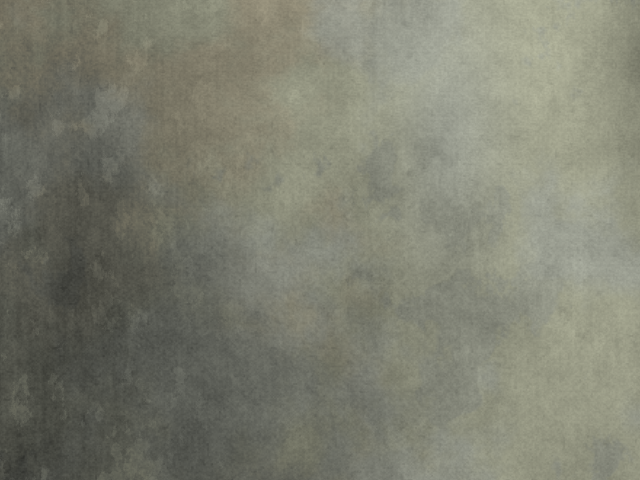
Reproduce this texture procedurally as a Shadertoy shader.

```glsl
float hash(vec2 cell) {
    return fract(sin(dot(cell, vec2(127.1, 311.7))) * 43758.5453);
}

float valueNoise(vec2 p) {
    vec2 cell = floor(p), f = fract(p);
    vec2 w = f * f * (3.0 - 2.0 * f);
    float low = mix(hash(cell), hash(cell + vec2(1, 0)), w.x);
    float high = mix(hash(cell + vec2(0, 1)), hash(cell + vec2(1, 1)), w.x);
    return mix(low, high, w.y);
}

// Fractal noise in 0..1; a larger gain gives a rougher result
float fbm(vec2 p, float gain) {
    mat2 turn = mat2(0.8, 0.6, -0.6, 0.8);
    float sum = 0.0, total = 0.0, amplitude = 1.0;
    for (int i = 0; i < 6; i++) {
        sum += amplitude * valueNoise(p);
        total += amplitude;
        amplitude *= gain;
        p = turn * p * 2.03 + 17.3;
    }
    return sum / total;
}

// Ragged patches covering the places where the noise exceeds a level
float patches(vec2 p, float level, float softness) {
    return smoothstep(level - softness, level + softness, fbm(p, 0.62));
}

// Soft elliptical spot, 1 at its centre
float spot(vec2 p, vec2 centre, vec2 radius) {
    vec2 d = (p - centre) / radius;
    return exp(-dot(d, d));
}

// Broad light falling from the upper right, dim at left and below
float broadLight(vec2 uv) {
    float light = 0.375 + 0.225 * smoothstep(-0.02, 0.85, uv.x);
    light += 0.15 * (uv.y - 0.5) * (1.0 - 0.8 * uv.x);
    light += 0.055 * spot(uv, vec2(0.22, 0.92), vec2(0.13, 0.25));
    light += 0.035 * spot(uv, vec2(0.88, 0.60), vec2(0.16, 0.30));
    light -= 0.045 * spot(uv, vec2(0.42, 0.12), vec2(0.20, 0.22));
    light -= 0.040 * spot(uv, vec2(0.13, 0.55), vec2(0.06, 0.35));
    light -= 0.130 * spot(uv, vec2(1.02, 0.92), vec2(0.07, 0.22));
    light -= 0.040 * spot(uv, vec2(1.02, 0.40), vec2(0.04, 0.40));
    return light;
}

void mainImage(out vec4 fragColor, in vec2 fragCoord) {
    vec2 uv = fragCoord / iResolution.xy;
    vec2 p = fragCoord / iResolution.y;
    vec2 warped = p + 0.06 * vec2(fbm(p * 5.0, 0.5), fbm(p * 5.0 + 40.0, 0.5));

    // Cloudy stains
    float tone = broadLight(uv);
    tone += 0.17 * (fbm(warped * 3.2 + 3.0, 0.55) - 0.5);
    tone += 0.12 * (fbm(warped * 11.0 + 9.0, 0.65) - 0.5);

    // Worn paint: dark bare areas, pale flakes denser on the left
    float leftSide = 1.0 - smoothstep(0.05, 0.45, uv.x);
    float bare = patches(warped * vec2(6.0, 4.5) + 21.0, 0.61, 0.035);
    float middle = spot(uv, vec2(0.48, 0.58), vec2(0.12, 0.26));
    float flakes = patches(p * vec2(24.0, 15.0) + 55.0, 0.64, 0.04);
    tone -= bare * (0.025 + 0.025 * middle);
    tone += flakes * (0.018 + 0.035 * leftSide);

    // Faint vertical brushing and fine grain
    float brushing = fbm(p * vec2(75.0, 9.0), 0.6) - 0.5;
    float grain = valueNoise(p * 190.0) + valueNoise(p * 330.0 + 7.0) - 1.0;
    float pits = smoothstep(0.78, 0.95, valueNoise(p * 120.0 + 31.0));
    tone += 0.045 * brushing * (0.5 + leftSide) + 0.038 * grain - 0.025 * pits;

    // Olive ground, with cool grey stains and brown ones near the top
    vec3 olive = vec3(1.0, 1.01, 0.875);
    vec3 coolGrey = vec3(0.985, 1.01, 0.945);
    vec3 brown = vec3(1.035, 0.995, 0.85);
    float coolStain = smoothstep(0.47, 0.67, fbm(warped * 4.0 + 70.0, 0.55));
    coolStain = max(coolStain, spot(uv, vec2(0.70, 0.72), vec2(0.08, 0.30)));
    coolStain = max(coolStain, 0.7 * bare);
    float brownStain = smoothstep(0.40, 0.65, fbm(warped * 5.0 + 90.0, 0.6));
    brownStain *= 1.0 - smoothstep(0.45, 0.80, uv.x);
    vec3 tint = mix(olive, brown, brownStain * (0.35 + 0.65 * uv.y));
    tint = mix(tint, coolGrey, 0.75 * coolStain);
    tint = mix(tint, coolGrey, 0.45 * (1.0 - smoothstep(0.33, 0.45, tone)));

    fragColor = vec4(clamp(tone * tint, 0.0, 1.0), 1.0);
}
```
